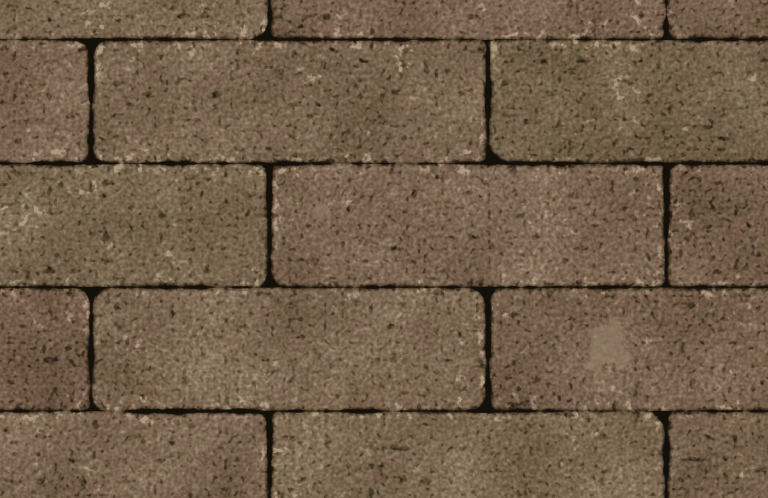
This texture is drawn by a WebGL 2 fragment shader. Its source:

```glsl
#version 300 es
precision highp float;
// Weathered brown stone blocks in running bond with thin dark open joints.
uniform vec2 u_resolution;
out vec4 fragColor;

// Lengths are fractions of the canvas height.
const vec2 PITCH = vec2(0.797, 0.2487);
const vec2 ORIGIN = vec2(0.183, 0.1745);
const float ROW_SHIFT = 0.358;
const vec2 HALF_GAP = vec2(0.0045, 0.0018);

const vec3 JOINT = vec3(0.075, 0.058, 0.035);
const vec3 SHADOW = vec3(0.27, 0.22, 0.16);
const vec3 UMBER = vec3(0.39, 0.32, 0.24);
const vec3 STONE = vec3(0.46, 0.38, 0.31);
const vec3 TAN = vec3(0.53, 0.46, 0.38);
const vec3 PALE = vec3(0.64, 0.57, 0.49);

float hash(vec2 p) {
    vec3 q = fract(vec3(p.xyx) * 0.1031);
    q += dot(q, q.yzx + 33.33);
    return fract((q.x + q.y) * q.z);
}

vec2 gradient(vec2 cell) {
    float angle = 6.2832 * hash(cell + 57.0);
    return vec2(cos(angle), sin(angle));
}

// Gradient noise, about -0.7 to 0.7
float noise(vec2 p) {
    vec2 i = floor(p), f = fract(p);
    vec2 u = f * f * f * (f * (f * 6.0 - 15.0) + 10.0);
    vec2 e = vec2(1.0, 0.0);
    float low = mix(dot(gradient(i), f), dot(gradient(i + e), f - e), u.x);
    float high = mix(dot(gradient(i + e.yx), f - e.yx), dot(gradient(i + 1.0), f - 1.0), u.x);
    return mix(low, high, u.y);
}

float fbm(vec2 p, int octaves) {
    float sum = 0.0, amp = 0.6;
    for (int i = 0; i < octaves; i++) {
        sum += amp * noise(p);
        p = mat2(1.6, 1.2, -1.2, 1.6) * p + 17.3;
        amp *= 0.55;
    }
    return sum;
}

float roundBox(vec2 p, vec2 halfSize, float radius) {
    vec2 q = abs(p) - halfSize + radius;
    return length(max(q, 0.0)) + min(max(q.x, q.y), 0.0) - radius;
}

// Block with its own radius at each corner and a chipped outline
float blockDistance(vec2 local, vec2 id, vec2 p) {
    float h = hash(id * 2.0 + step(0.0, local) + 11.0);
    float radius = mix(0.012, 0.045, h * h);
    float chips = 0.008 * fbm(p * 26.0, 3) + 0.005 * noise(p * 7.0);
    return roundBox(local, 0.5 * PITCH - HALF_GAP, radius) + chips;
}

// Five stone colours along a tone from 0 to 4
vec3 stoneRamp(float tone) {
    vec3 c = mix(SHADOW, UMBER, clamp(tone, 0.0, 1.0));
    c = mix(c, STONE, clamp(tone - 1.0, 0.0, 1.0));
    c = mix(c, TAN, clamp(tone - 2.0, 0.0, 1.0));
    c = mix(c, PALE, clamp(tone - 3.0, 0.0, 1.3));
    return c * mix(0.6, 1.0, smoothstep(-1.5, 0.0, tone));
}

// Ragged scraped spot
float scrape(vec2 p, vec2 centre, vec2 size) {
    float d = length((p - centre) / size) + 1.3 * fbm(p * 24.0, 3);
    return 1.0 - smoothstep(0.75, 1.1, d);
}

float surfaceTone(vec2 p, vec2 local, vec2 id, float d) {
    vec2 seed = p + 3.7 * id;
    float rim = smoothstep(-0.028, -0.005, d);
    float tone = 2.05 + 0.7 * (hash(id + 5.0) - 0.5);
    tone += 1.7 * fbm(seed * 6.0, 4);

    // Grain, with relief lit from the upper left
    vec2 lit = vec2(-0.003, 0.003);
    tone += 1.5 * noise(p * 140.0) + 0.9 * noise(p * 75.0);
    tone += 0.9 * (noise(p * 90.0 + 9.0) - noise((p + lit) * 90.0 + 9.0));

    // Pale mineral wear, strongest around the edges
    float zone = smoothstep(-0.05, 0.35, fbm(seed * 9.0, 3) + 0.18 * rim);
    float flecks = smoothstep(0.08, 0.4, fbm(p * 48.0 + 31.0, 3) + 0.1 * rim);
    tone += 2.4 * zone * flecks + 0.35 * rim * local.y / PITCH.y;

    // Small pits and sparse deeper holes
    tone -= 1.5 * smoothstep(0.2, 0.45, noise(p * 85.0 + 71.0));
    tone -= 1.6 * smoothstep(0.3, 0.5, noise(p * 45.0 + 23.0));

    float bare = scrape(p, vec2(1.22, 0.305), vec2(0.045, 0.055));
    bare = max(bare, 0.8 * scrape(p, vec2(0.645, 0.573), vec2(0.018, 0.015)));
    tone = mix(tone, 3.3 + 0.5 * noise(p * 110.0), 0.75 * bare);
    return tone - 2.2 * smoothstep(-0.008, 0.001, d);
}

void main() {
    vec2 p = gl_FragCoord.xy / u_resolution.y;

    // Running bond: alternate rows slide sideways
    vec2 grid = p - ORIGIN;
    float row = floor(grid.y / PITCH.y);
    grid.x -= ROW_SHIFT * mod(row, 2.0);
    vec2 id = vec2(floor(grid.x / PITCH.x), row);
    vec2 local = grid - (id + 0.5) * PITCH;

    float d = blockDistance(local, id, p);
    vec3 stone = stoneRamp(surfaceTone(p, local, id, d));
    float warmth = hash(id + 19.0) + 0.8 * noise(p * 55.0 + 43.0);
    stone *= mix(vec3(0.99, 1.0, 0.95), vec3(1.02, 0.98, 0.99), warmth);

    float soft = max(0.0022, 0.8 / u_resolution.y);
    fragColor = vec4(mix(stone, JOINT, smoothstep(-soft, soft, d)), 1.0);
}
```
